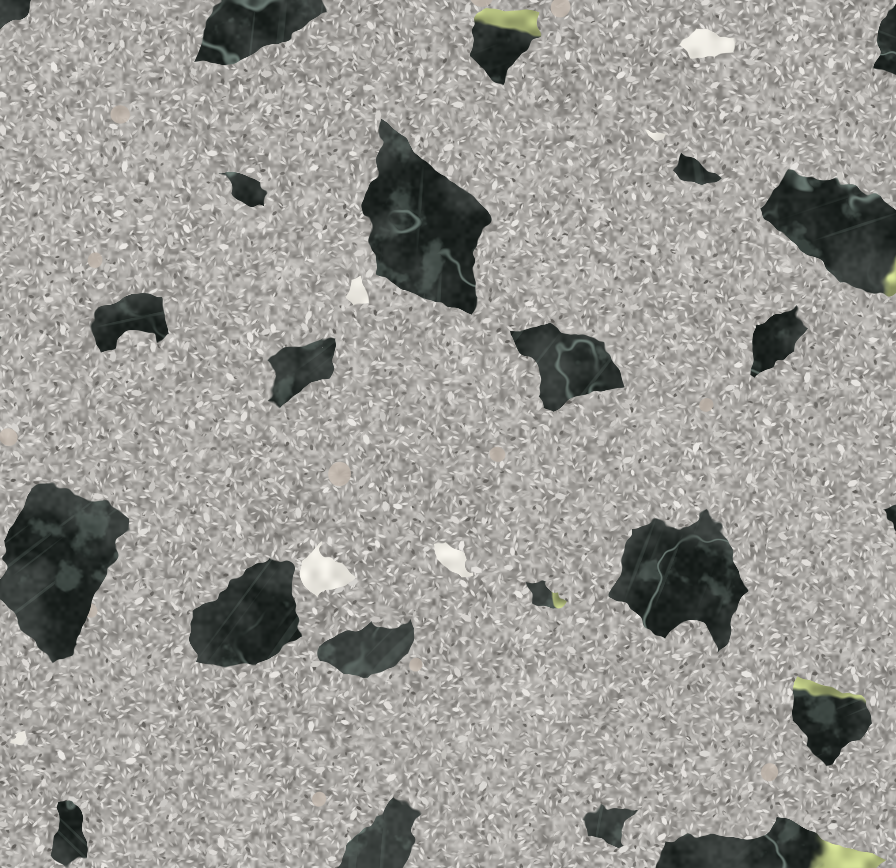
Write a WebGL 1 fragment shader that draws this texture.

```glsl
precision highp float;
// Polished terrazzo: dark serpentine stones and a few white fragments in grey mortar.
// Stones are warped random polygons on a jittered, rotated grid; the mortar is noise
// covered with layers of tiny rotated chips, dark specks and round pebbles.
uniform vec2 u_resolution;

const float TAU = 6.2832;
const vec3 MORTAR_TINT = vec3(0.004, -0.006, -0.022);
const vec3 STONE_TINT = vec3(-0.012, 0.010, 0.0);
const vec3 VEIN_COLOR = vec3(0.50, 0.57, 0.54);
const vec3 CRUST_COLOR = vec3(0.68, 0.72, 0.48);
const vec3 PEBBLE_COLOR = vec3(0.75, 0.71, 0.67);
const vec3 WHITE_COLOR = vec3(0.92, 0.91, 0.88);

float hash(vec2 p) {
  vec3 q = fract(p.xyx * 0.1031);
  q += dot(q, q.yzx + 33.33);
  return fract((q.x + q.y) * q.z);
}

vec2 hash2(vec2 p) {
  return vec2(hash(p), hash(p + 57.7));
}

vec2 rotate(vec2 p, float angle) {
  float c = cos(angle), s = sin(angle);
  return vec2(c * p.x - s * p.y, s * p.x + c * p.y);
}

float noise(vec2 p) {
  vec2 i = floor(p), f = fract(p);
  f = f * f * (3.0 - 2.0 * f);
  float low = mix(hash(i), hash(i + vec2(1.0, 0.0)), f.x);
  float high = mix(hash(i + vec2(0.0, 1.0)), hash(i + 1.0), f.x);
  return mix(low, high, f.y);
}

float fbm(vec2 p) {
  float sum = 0.0, weight = 0.533;
  for (int i = 0; i < 4; i++) {
    sum += weight * noise(p);
    p = rotate(p, 0.6) * 2.1 + 7.3;
    weight *= 0.5;
  }
  return sum;
}

float cover(float d, float aa) {
  return 1.0 - smoothstep(-aa, aa, d);
}

// Small scattered grains: x is coverage, y a random shade.
vec2 chips(vec2 p, float cells, float size, float thin, float roundness, float density, float seed, float aa) {
  vec2 base = floor(p * cells), best = vec2(0.0);
  for (int y = -1; y <= 1; y++) for (int x = -1; x <= 1; x++) {
    vec2 cell = base + vec2(float(x), float(y));
    vec2 key = cell + seed * 19.3;
    vec2 pick = hash2(key + 3.1);
    if (pick.x > density) continue;
    vec2 q = rotate(p - (cell + hash2(key)) / cells, pick.y * TAU);
    q.y /= thin;
    float angular = max(abs(q.x), 0.5 * abs(q.x) + abs(q.y + 0.3 * q.x));
    float d = mix(angular, length(q), roundness) - size * mix(0.6, 1.15, hash(key + 8.7));
    float c = cover(d * thin, aa);
    if (c > best.x) best = vec2(c, hash(key + 5.9));
  }
  return best;
}

// Six random half planes with an optional rounded bite.
float brokenPolygon(vec2 q, float r, vec2 key) {
  float d = -r;
  for (int i = 0; i < 6; i++) {
    vec2 h = hash2(key + float(i) * 4.37);
    float a = (float(i) + 0.8 * (h.x - 0.5)) * TAU / 6.0;
    d = max(d, dot(q, vec2(cos(a), sin(a))) - r * mix(0.6, 1.1, h.y));
  }
  float biteAngle = hash(key + 31.0) * TAU;
  vec2 bite = 0.95 * r * vec2(cos(biteAngle), sin(biteAngle));
  float biteRadius = r * 0.5 * step(0.45, hash(key + 37.0));
  return max(d, biteRadius - length(q - bite));
}

// Nearest large fragment: distance, local position, identity.
vec4 nearestStone(vec2 p, float spacing, float rMin, float rMax, float seed) {
  vec2 base = floor(p / spacing);
  vec4 best = vec4(1.0, 0.0, 0.0, 0.0);
  for (int y = -1; y <= 1; y++) for (int x = -1; x <= 1; x++) {
    vec2 cell = base + vec2(float(x), float(y));
    vec2 key = cell + seed * 23.7;
    float rank = fract(dot(cell, vec2(0.755, 0.570)) + seed);
    float r = mix(rMin, rMax, pow(rank, 1.5));
    vec2 jitter = (hash2(key) - 0.5) * max(0.3 * spacing, spacing - 2.0 * r);
    vec2 q = rotate(p - (cell + 0.5) * spacing - jitter, hash(key + 2.9) * TAU);
    float stretch = mix(1.0, 1.45, hash(key + 6.1));
    float d = brokenPolygon(q * vec2(1.0 / stretch, stretch), r, key);
    if (d < best.x) best = vec4(d, q / r, hash(key + 9.3));
  }
  return best;
}

vec3 mortar(vec2 p, float aa) {
  float tone = 0.635 + 0.26 * (noise(p * 230.0) - 0.5) + 0.13 * (noise(p * 105.0) - 0.5);
  tone += 0.05 * (fbm(p * 3.0) - 0.5);
  vec2 speck = chips(p, 70.0, 0.003, 0.65, 0.3, 0.38, 1.0, aa);
  tone = mix(tone, mix(0.36, 0.52, speck.y), speck.x);
  vec2 sliver = chips(p, 130.0, 0.0038, 0.4, 0.2, 0.9, 2.0, aa);
  tone = mix(tone, mix(0.68, 0.90, sliver.y), sliver.x);
  vec2 flake = chips(p, 45.0, 0.0052, 0.65, 0.2, 0.33, 3.0, aa);
  tone = mix(tone, mix(0.76, 0.92, flake.y), flake.x);
  vec2 pebble = chips(p, 6.0, 0.0125, 0.93, 1.0, 0.3, 4.0, aa);
  vec3 pebbleColor = PEBBLE_COLOR + 0.12 * (noise(p * 110.0) - 0.5);
  return mix(tone + MORTAR_TINT, pebbleColor, pebble.x * 0.9);
}

vec3 serpentine(vec2 p, vec2 local, float id) {
  vec2 s = p + id * 31.0;
  float cloud = fbm(s * 17.0);
  float tone = mix(0.115, 0.245, smoothstep(0.34, 0.68, cloud)) + 0.06 * (noise(s * 190.0) - 0.5);
  float vein = 1.0 - smoothstep(0.0, 0.022, abs(fbm(s * 8.0 + 4.0) - 0.5));
  vec2 grain = rotate(s, id * TAU);
  float scratch = smoothstep(0.80, 0.95, noise(grain * vec2(9.0, 170.0)));
  float mottle = smoothstep(0.60, 0.76, fbm(s * 32.0 + 11.0));
  float light = max(vein * smoothstep(0.25, 0.7, noise(s * 19.0)), max(0.25 * scratch, 0.45 * mottle));
  vec3 color = mix(tone + STONE_TINT, VEIN_COLOR, 0.75 * light);
  float crust = step(0.86, id) * smoothstep(0.45, 0.6, local.x + 0.5 * (cloud - 0.5));
  return mix(color, CRUST_COLOR * mix(0.65, 1.3, noise(s * 75.0)), crust);
}

void main() {
  vec2 p = gl_FragCoord.xy / u_resolution.y;
  float aa = 0.7 / u_resolution.y;
  vec2 bend = vec2(fbm(p * 13.0), fbm(p * 13.0 + 40.0)) - 0.5;
  vec2 ragged = vec2(noise(p * 65.0), noise(p * 65.0 + 20.0)) - 0.5;
  vec2 warped = rotate(p + 0.055 * bend + 0.006 * ragged, 0.42);

  vec3 color = mortar(p, aa);
  vec4 white = nearestStone(warped + 0.13, 0.42, 0.004, 0.034, 0.37);
  color = mix(color, WHITE_COLOR + 0.14 * (noise(p * 80.0) - 0.5), cover(white.x, aa));
  vec4 stone = nearestStone(warped, 0.24, 0.02, 0.10, 0.15);
  color = mix(color, serpentine(p, stone.yz, stone.w), cover(stone.x, aa));
  gl_FragColor = vec4(color, 1.0);
}
```
